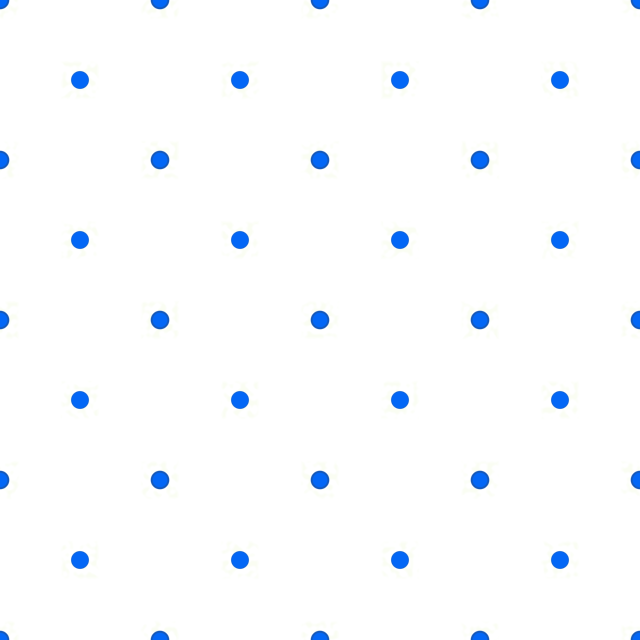
Give the GLSL for this pattern, as a Shadertoy shader.

```glsl
// Staggered blue polka dots with darker rims and faint cream speckle on white.
#define REPEATS 4.0
#define DOT_RADIUS 0.0142
#define RIM_WIDTH 0.0030
#define EDGE_SOFTNESS 0.0010
#define HALO_HALF_SIZE 0.030
#define HALO_STRENGTH 0.85
#define SPECKLE_CELLS 96.0
#define PAPER vec3(1.0)
#define CREAM vec3(0.975, 0.99, 0.94)
#define DOT_BLUE vec3(0.01, 0.405, 0.965)
#define RIM_BLUE vec3(0.09, 0.34, 0.70)

// Random unit gradient at a lattice point, wrapping at the canvas edge
vec2 latticeGradient(vec2 cell) {
    cell = mod(cell, SPECKLE_CELLS);
    vec3 p = fract(cell.xyx * vec3(0.1031, 0.1030, 0.0973));
    p += dot(p, p.yzx + 33.33);
    float angle = 6.28319 * fract((p.x + p.y) * p.z);
    return vec2(cos(angle), sin(angle));
}

float gradientNoise(vec2 p) {
    vec2 cell = floor(p), f = fract(p);
    vec2 u = f * f * f * (f * (f * 6.0 - 15.0) + 10.0);
    vec2 e = vec2(1.0, 0.0);
    float bottom = mix(dot(latticeGradient(cell), f),
                       dot(latticeGradient(cell + e.xy), f - e.xy), u.x);
    float top = mix(dot(latticeGradient(cell + e.yx), f - e.yx),
                    dot(latticeGradient(cell + e.xx), f - e.xx), u.x);
    return mix(bottom, top, u.y);
}

// Offset from the nearest dot centre of one square grid, in canvas units
vec2 gridOffset(vec2 uv, float shift) {
    return (fract(uv * REPEATS + 0.5 - shift) - 0.5) / REPEATS;
}

void mainImage(out vec4 fragColor, in vec2 fragCoord) {
    vec2 uv = fragCoord / iResolution.xy;
    float soft = max(EDGE_SOFTNESS, 0.75 / min(iResolution.x, iResolution.y));

    // Two interleaved grids: corner dots and cell-centre dots
    vec2 corner = gridOffset(uv, 0.0);
    vec2 centre = gridOffset(uv, 0.5);
    bool isCorner = dot(corner, corner) < dot(centre, centre);
    vec2 offset = isCorner ? corner : centre;

    // Uneven cream speckle in a square around each dot
    float boxDistance = max(abs(offset.x), abs(offset.y)) - HALO_HALF_SIZE;
    float halo = 1.0 - smoothstep(-0.006, 0.002, boxDistance);
    float speckle = smoothstep(-0.15, 0.4, gradientNoise(uv * SPECKLE_CELLS));
    vec3 color = mix(PAPER, CREAM, halo * speckle * HALO_STRENGTH);

    // Corner dots are slightly larger and carry a stronger rim
    float radius = DOT_RADIUS * (isCorner ? 1.02 : 0.98);
    float rimWidth = RIM_WIDTH * (isCorner ? 1.0 : 0.4);
    float rimStrength = isCorner ? 0.9 : 0.55;
    float dotDistance = length(offset) - radius;
    float rim = smoothstep(-soft, soft, dotDistance + rimWidth);
    vec3 ink = mix(DOT_BLUE, RIM_BLUE, rim * rimStrength);
    color = mix(color, ink, 1.0 - smoothstep(-soft, soft, dotDistance));

    fragColor = vec4(color, 1.0);
}
```
